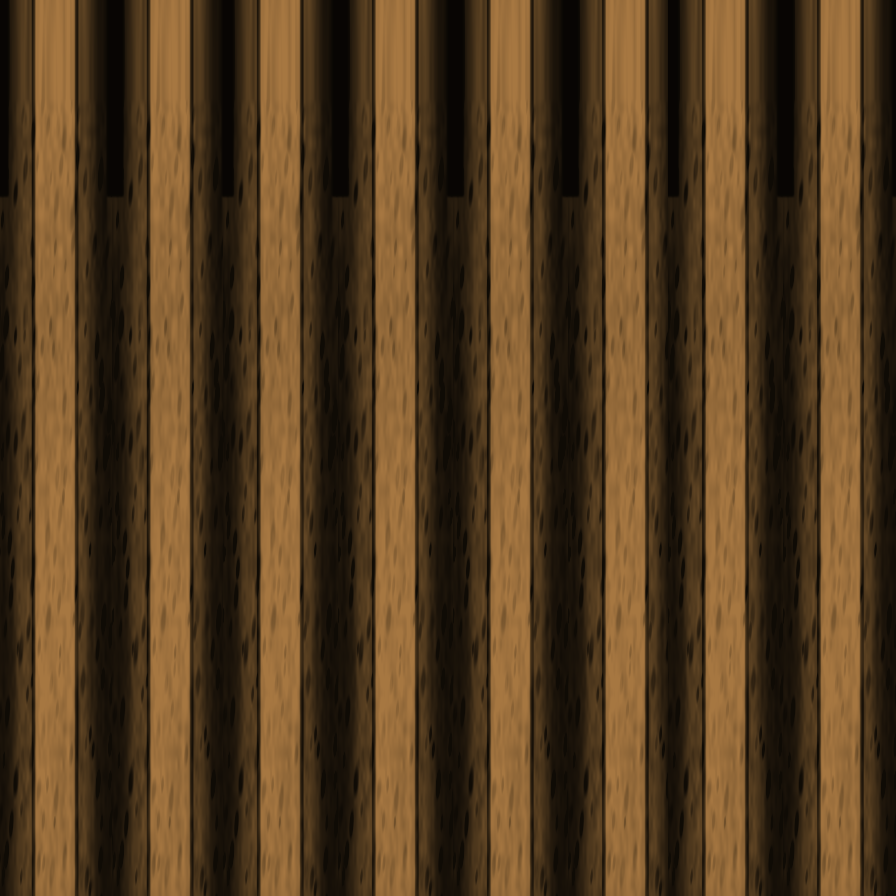
Write a WebGL 1 fragment shader that draws this texture.

```glsl
precision highp float;
// Eight upright bands of dark-and-light wood, all sharing one grain pattern.
// Each band is a tone profile across its width, roughened by stretched noise
// and cellular flecks; two bands are trimmed, and the top grain is drawn out.
uniform vec2 u_resolution;

#define PERIOD 0.1284      // band width
#define FIRST_CENTRE 0.0612
#define TRIM_A vec2(0.2487, 0.0055)  // position, width cut away
#define TRIM_B vec2(0.7460, 0.0168)
#define LIGHT_HALF 0.18    // half width of the light strip, in bands
#define SEAM_Y 0.781       // lower end of the darkest core
#define SMEAR_Y 0.89       // grain is stretched above this height
#define GRAIN 0.62
#define FLECKS 0.75
#define DARK vec3(0.060, 0.042, 0.020)
#define BROWN vec3(0.335, 0.240, 0.125)
#define LIGHT vec3(0.650, 0.465, 0.255)

float hash(vec2 p) {
  p = fract(p * vec2(0.1031, 0.1137));
  p += dot(p, p.yx + 33.33);
  return fract((p.x + p.y) * p.x * 17.0);
}

float noise(vec2 p) {
  vec2 i = floor(p), f = fract(p);
  f = f * f * (3.0 - 2.0 * f);
  return mix(mix(hash(i), hash(i + vec2(1.0, 0.0)), f.x),
             mix(hash(i + vec2(0.0, 1.0)), hash(i + 1.0), f.x), f.y);
}

// Slim slanted strokes scattered over cells, with random size and strength
float flecks(vec2 p) {
  vec2 cell = floor(p);
  float ink = 0.0;
  for (int j = -1; j <= 1; j++) {
    for (int i = -1; i <= 1; i++) {
      vec2 id = cell + vec2(float(i), float(j));
      vec2 d = p - id - vec2(hash(id + 7.0), hash(id + 51.0));
      d.x -= 0.25 * d.y;
      float size = 0.25 + 0.35 * hash(id + 23.0);
      float stroke = 1.0 - smoothstep(0.3, 1.0, length(d * vec2(1.3, 0.8)) / size);
      ink = max(ink, stroke * smoothstep(0.4, 0.9, hash(id + 91.0)));
    }
  }
  return ink;
}

// Soft-edged line at a given place across the band
float line(float t, float place, float halfWidth) {
  return 1.0 - smoothstep(0.4 * halfWidth, halfWidth, abs(t - place));
}

void main() {
  vec2 uv = gl_FragCoord.xy / u_resolution;

  // Position across the band: 0 in the light strip, +-0.5 in the dark core
  float x = uv.x - FIRST_CENTRE;
  x += step(TRIM_A.x, uv.x) * TRIM_A.y + step(TRIM_B.x, uv.x) * TRIM_B.y;
  float t = fract(x / PERIOD + 0.5) - 0.5;
  float y = uv.y - 0.88 * max(uv.y - SMEAR_Y, 0.0);
  vec2 g = vec2(t + 0.5, y);

  // Grain at three scales
  float broad = noise(g * vec2(9.0, 8.0) + 3.0) - 0.5;
  float fine = noise(g * vec2(34.0, 38.0) + 11.0) - 0.5;
  float hair = noise(g * vec2(52.0, 75.0) + 29.0) - 0.5;
  float column = noise(vec2(g.x * 38.0, 5.5)) - 0.5;
  float grain = 0.5 * fine + 0.45 * hair + 0.55 * column;

  // Tone profile: light strip, brown flanks, dark core
  float a = abs(t);
  float strip = 1.0 - smoothstep(LIGHT_HALF - 0.025, LIGHT_HALF + 0.02, a);
  float ragged = a + 0.06 * broad + 0.05 * fine;
  float core = smoothstep(0.25, 0.43, ragged + 0.02 * sign(t));
  float tone = mix(0.92 - 0.82 * core, 1.85, strip);
  tone += (GRAIN * grain + 0.18 * broad) * mix(1.0 - 0.6 * core, 0.8, strip);
  tone += 0.09 * strip * cos(9.4 * (uv.y - 0.3));

  // Flecks are strongest on the flanks, faint on the light strip
  float ink = flecks(g * vec2(15.0, 30.0));
  tone -= FLECKS * ink * mix(0.75, 0.5, strip);

  // Narrow joints beside the light strip
  tone -= 0.75 * line(t, -LIGHT_HALF - 0.005, 0.022);
  tone -= 0.65 * line(t, LIGHT_HALF + 0.01, 0.022);

  // Core is blackest above the seam and a little faded just below it
  float coreMask = 1.0 - smoothstep(0.055, 0.085, abs(fract(t) - 0.525));
  float above = smoothstep(SEAM_Y - 0.003, SEAM_Y + 0.003, uv.y);
  float faded = (1.0 - above) * smoothstep(SEAM_Y - 0.16, SEAM_Y, uv.y);
  tone += coreMask * (0.16 * faded - 0.3 * above);

  vec3 color = mix(DARK, BROWN, clamp(tone, 0.0, 1.0));
  color = mix(color, LIGHT, clamp(tone - 1.0, 0.0, 1.0));
  color *= 1.0 - 0.5 * coreMask * above;
  gl_FragColor = vec4(color, 1.0);
}
```
